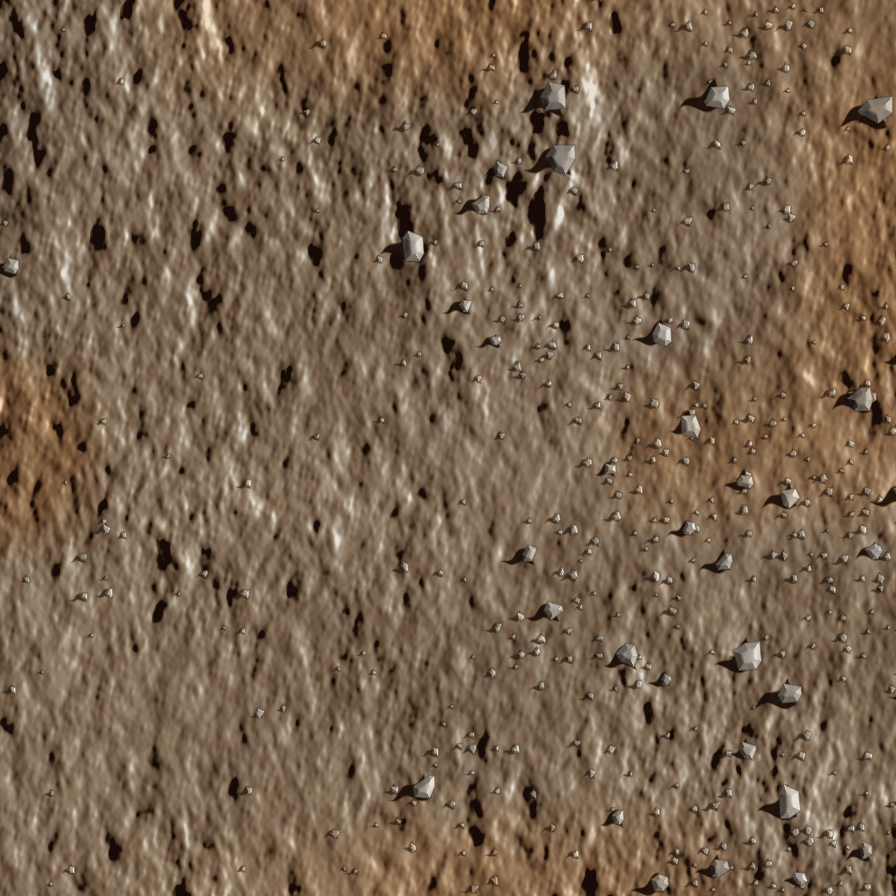
This texture is drawn by a WebGL 1 fragment shader. Its source:

```glsl
precision highp float;
// Dry, gritty brown soil in low sun from the right, strewn with grey stones.
// A noise height field gives slope shading and cast shadows; jittered cells
// hold faceted stones. One tone value then runs through a soil colour ramp.
uniform vec2 u_resolution;

const vec2 SUN = vec2(0.954, 0.300);   // direction towards the light
const float SUN_SLOPE = 0.85;          // rise of the light ray over the ground
const float BASE_TONE = 2.88;          // index into the colour ramp, 0 to 6
const float RELIEF_GAIN = 1.5;
const float CREVICE_DEPTH = 1.9;
const float SLOPE_STEP = 0.002;
const float MARCH_STEP = 0.003;
const float EDGE = 0.0016;             // softness of stone outlines
const float STONE_CELLS = 14.0;
const float STONE_RADIUS = 0.015;
const float PEBBLE_CELLS = 46.0;
const float PEBBLE_RADIUS = 0.0046;

const vec3 SHADOW = vec3(0.09, 0.04, 0.025);
const vec3 UMBER = vec3(0.27, 0.20, 0.13);
const vec3 DARK_SOIL = vec3(0.40, 0.31, 0.23);
const vec3 SOIL = vec3(0.50, 0.41, 0.32);
const vec3 LIGHT_SOIL = vec3(0.59, 0.51, 0.42);
const vec3 PALE = vec3(0.74, 0.67, 0.59);
const vec3 GLINT = vec3(0.91, 0.88, 0.83);
const vec3 OCHRE_TINT = vec3(1.09, 0.97, 0.83);
const vec3 COOL_TINT = vec3(0.96, 1.01, 1.06);

float hash(vec2 p) {
  vec3 q = fract(p.xyx * vec3(0.1031, 0.1030, 0.0973));
  q += dot(q, q.yzx + 33.33);
  return fract((q.x + q.y) * q.z);
}

float noise(vec2 p) {
  vec2 i = floor(p), f = fract(p);
  f = f * f * (3.0 - 2.0 * f);
  return mix(mix(hash(i), hash(i + vec2(1.0, 0.0)), f.x),
             mix(hash(i + vec2(0.0, 1.0)), hash(i + vec2(1.0, 1.0)), f.x), f.y);
}

mat2 turn(float a) {
  float c = cos(a), s = sin(a);
  return mat2(c, s, -s, c);
}

// Clods to grit, drawn out a little along the vertical.
float height(vec2 p) {
  p = turn(0.12) * p * vec2(1.0, 0.68);
  return 0.023 * noise(turn(0.6) * p * 22.0 + 7.0)
       + 0.020 * noise(turn(1.1) * p * 50.0 + 31.0)
       + 0.0095 * noise(turn(0.4) * p * 110.0 + 53.0)
       + 0.0034 * noise(turn(0.9) * p * 205.0 + 91.0);
}

// Stones gather in clumps, mostly towards the right.
float crowding(vec2 p) {
  float clump = smoothstep(0.35, 0.75, noise(p * 6.0 + 17.0));
  return mix(0.05, 0.5, smoothstep(0.25, 0.9, p.x)) * (0.3 + clump);
}

// Returns cast shadow, stone cover and stone tone.
vec3 stones(vec2 p, float cells, float radius, float floorDensity, float seed) {
  vec3 result = vec3(0.0);
  vec2 home = floor(p * cells);
  for (int j = -1; j <= 1; j++) {
    for (int i = -1; i <= 1; i++) {
      vec2 cell = home + vec2(float(i), float(j));
      vec2 key = cell + seed;
      vec2 jitter = vec2(hash(key + 3.1), hash(key + 8.7));
      vec2 centre = (cell + 0.15 + 0.7 * jitter) / cells;
      if (hash(key) > floorDensity + crowding(centre)) continue;
      float r = radius * mix(0.55, 1.4, hash(key + 21.3));
      vec2 q = (p - centre) / r;

      // Tapered shadow, pointing away from the sun.
      float along = -dot(q, SUN);
      float across = dot(q, vec2(-SUN.y, SUN.x)) + 0.2 * sin(along * 3.0 + key.x);
      float reach = 1.6 + 1.2 * hash(key + 14.9);
      float wedge = max(abs(across) - 0.85 * (1.0 - along / reach), -along - 0.2);
      float soft = EDGE / r;
      result.x = max(result.x, 1.0 - smoothstep(-soft, soft, wedge));

      // Irregular polygon; the nearest side sets the facet's light.
      float side = -9.0, facing = 0.0;
      for (int k = 0; k < 6; k++) {
        float angle = (float(k) + 0.7 * hash(key + float(k) * 5.3)) * 1.047;
        vec2 normal = vec2(cos(angle), sin(angle));
        float d = dot(q, normal) - mix(0.55, 0.95, hash(key + float(k) * 9.1 + 2.0));
        if (d > side) { side = d; facing = dot(normal, SUN); }
      }
      float rim = smoothstep(-0.55, -0.3, side);
      float facet = mix(4.2, 3.4 + 2.3 * facing, rim) + hash(key + 40.0) - 0.5;
      float cover = 1.0 - smoothstep(-soft, soft, side);
      result.z = mix(result.z, facet, cover);
      result.y = max(result.y, cover);
    }
  }
  return result;
}

vec3 soilRamp(float t) {
  vec3 c = mix(SHADOW, UMBER, clamp(t, 0.0, 1.0));
  c = mix(c, DARK_SOIL, clamp(t - 1.0, 0.0, 1.0));
  c = mix(c, SOIL, clamp(t - 2.0, 0.0, 1.0));
  c = mix(c, LIGHT_SOIL, clamp(t - 3.0, 0.0, 1.0));
  c = mix(c, PALE, clamp(t - 4.0, 0.0, 1.0));
  return mix(c, GLINT, clamp(t - 5.0, 0.0, 1.0));
}

void main() {
  vec2 p = gl_FragCoord.xy / min(u_resolution.x, u_resolution.y);

  // Slope shading and short cast shadows, rougher at the left edge.
  float leftEdge = (1.0 - smoothstep(0.0, 0.16, p.x)) * smoothstep(0.2, 0.5, p.y);
  float rough = mix(0.65, 1.25, noise(p * 5.0 + 3.0)) + 0.25 * leftEdge;
  float ground = height(p);
  float slope = (ground - height(p + SUN * SLOPE_STEP)) / SLOPE_STEP;
  float blocked = 0.0;
  for (int k = 1; k <= 4; k++) {
    float run = float(k) * MARCH_STEP;
    float rise = (height(p + SUN * run) - ground) * rough;
    blocked = max(blocked, rise - run * SUN_SLOPE);
  }
  float tone = BASE_TONE + RELIEF_GAIN * rough * slope;
  tone += 0.8 * (noise(p * 9.0 + 60.0) - 0.5) - 0.35 * leftEdge;
  tone -= CREVICE_DEPTH * smoothstep(0.0, 0.004, blocked);

  // Pebbles first, then the larger stones over them.
  vec3 pebble = stones(p, PEBBLE_CELLS, PEBBLE_RADIUS, 0.03, 211.0);
  vec3 stone = stones(p, STONE_CELLS, STONE_RADIUS, 0.0, 57.0);
  float grit = 0.35 * slope;
  tone = mix(tone, 0.5, 0.85 * pebble.x);
  tone = mix(tone, pebble.z + grit, pebble.y);
  tone = mix(tone, 0.05, 0.95 * stone.x);
  tone = mix(tone, stone.z + grit, stone.y);

  // Ochre patches, cool grains and grey stone.
  vec3 color = soilRamp(tone);
  float ochre = smoothstep(0.45, 0.85, noise(p * 4.0 + 44.0));
  color *= mix(vec3(1.0), OCHRE_TINT, ochre);
  color *= mix(vec3(1.0), COOL_TINT, noise(p * 95.0 + 12.0) * 0.7 + 0.3 * leftEdge);
  float gray = dot(color, vec3(0.3, 0.59, 0.11));
  float stoneCover = max(stone.y, 0.6 * pebble.y);
  color = mix(color, gray * vec3(1.02, 1.0, 0.96), 0.7 * stoneCover);
  gl_FragColor = vec4(color, 1.0);
}
```
